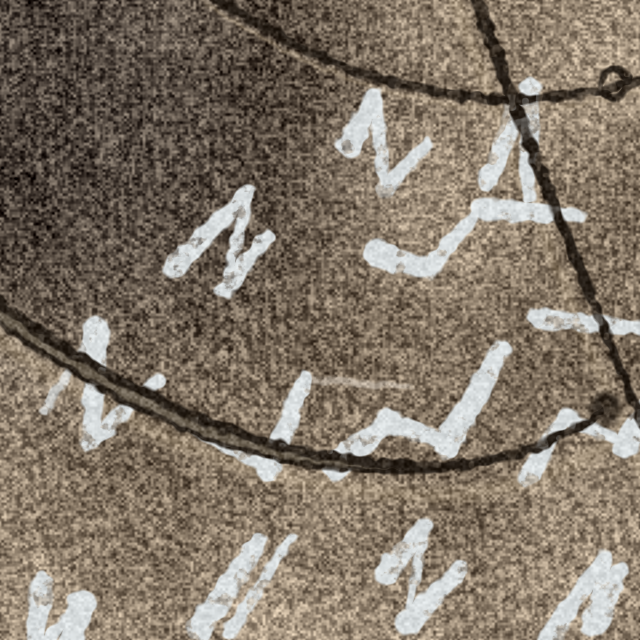
A WebGL 1 fragment shader for this texture:

```glsl
precision highp float;
// Grainy brown stone with flaking white zigzag paint strokes and dark sagging cables.
uniform vec2 u_resolution;

float hash(vec2 p) {
  return fract(sin(dot(p, vec2(127.1, 311.7))) * 43758.5453);
}

float noise(vec2 p) {
  vec2 i = floor(p), f = fract(p);
  f = f * f * (3.0 - 2.0 * f);
  return mix(mix(hash(i), hash(i + vec2(1, 0)), f.x),
             mix(hash(i + vec2(0, 1)), hash(i + vec2(1, 1)), f.x), f.y);
}

float fbm(vec2 p) {
  float sum = 0.0, amp = 0.5;
  for (int i = 0; i < 4; i++) {
    sum += amp * noise(p);
    p = p * 2.03 + 7.1;
    amp *= 0.5;
  }
  return sum;
}

// Distance to a segment whose half width shrinks towards b
float taperedStroke(vec2 p, vec2 a, vec2 b, float halfWidth) {
  vec2 d = b - a;
  float t = clamp(dot(p - a, d) / dot(d, d), 0.0, 1.0);
  return length(p - a - d * t) - halfWidth * (1.0 - 0.35 * t);
}

// Signed distance to a hanging parabola, steeper on its right side
float sag(vec2 p, vec2 low, float left, float right) {
  float x = p.x - low.x;
  float k = x < 0.0 ? left : right;
  return (p.y - low.y - k * x * x) / sqrt(1.0 + 4.0 * k * k * x * x);
}

float band(float d, float halfWidth, float soft) {
  return 1.0 - smoothstep(-soft, soft, abs(d) - halfWidth);
}

// Coverage of thick white paint (x) and thin faded paint (y)
vec2 paintStrokes(vec2 p) {
  vec2 cover = vec2(0.0);
  for (int m = 0; m < 16; m++) {
    float id = float(m);
    vec2 cell = vec2(mod(id, 4.0), floor(id / 4.0));
    vec2 a = (cell + 0.45 * vec2(hash(cell + 3.7), hash(cell + 9.2))) / 4.0;
    float bare = step(cell.x + 1.5, cell.y);
    float shallow = step(0.6, hash(cell + 5.3));
    for (int s = 0; s < 3; s++) {
      vec2 seed = vec2(id + 1.3, float(s) + 2.9);
      float falling = mod(float(s) + floor(2.0 * hash(cell + 1.1)), 2.0);
      float angle = mix(0.95, mix(-1.65, -0.3, shallow), falling);
      angle += 0.5 * (hash(seed) - 0.5);
      vec2 b = a + (0.08 + 0.1 * hash(seed + 4.0)) * vec2(cos(angle), sin(angle));
      float halfWidth = mix(0.005, 0.022, hash(seed + 8.0));
      float hit = 1.0 - smoothstep(-0.003, 0.003, taperedStroke(p, a, b, halfWidth));
      float thick = smoothstep(0.006, 0.009, halfWidth);
      cover = max(cover, hit * (1.0 - bare) * vec2(thick, 1.0 - thick));
      a = b;
    }
  }
  return cover;
}

void main() {
  vec2 p = gl_FragCoord.xy / u_resolution;
  vec2 wobble = vec2(noise(p * 75.0), noise(p * 75.0 + 31.0)) - 0.5;
  vec2 q = p + 0.008 * wobble;
  float fine = noise(p * 240.0 + 11.0) - 0.5;
  float coarse = noise(mat2(0.8, 0.6, -0.6, 0.8) * p * 125.0) - 0.5;
  float grain = 0.4 * fine + 0.26 * coarse;

  // Stone, duller and darker towards the upper left
  float shade = smoothstep(0.75, 0.1, length((p - vec2(0.05, 0.85)) * vec2(1.0, 1.15)));
  float tone = 0.06 - 0.2 * shade + 0.36 * (fbm(p * 4.5 + 2.0) - 0.47) + grain;
  vec3 color = vec3(0.49, 0.43, 0.36) + tone * vec3(1.0, 0.96, 0.88);
  color += shade * vec3(-0.015, 0.0, 0.025);

  // Cable distances
  float lower = sag(q, vec2(0.68, 0.272), 0.55, 1.2);
  float upper = sag(q, vec2(0.8, 0.845), 0.75, 0.75);
  float drop = 1.0 - q.y;
  float steep = (q.x - 0.745 - 0.36 * drop - 0.05 * drop * drop) * 0.92;
  float lowerEnd = 1.0 - smoothstep(0.95, 0.97, p.x);
  float upperEnd = smoothstep(0.3, 0.34, p.x);

  // Pale dusty edges beside the cables
  float dust = max(band(steep + 0.032, 0.009, 0.008), band(lower + 0.046, 0.012, 0.012) * lowerEnd);
  dust = max(dust, band(upper + 0.016, 0.003, 0.004) * upperEnd);
  color = mix(color, vec3(0.68, 0.61, 0.51) + grain * 0.7, 0.6 * dust);

  // Paint, worn through in places
  vec2 paint = paintStrokes(q);
  float wear = smoothstep(0.24, 0.4, fbm(p * 48.0 + 5.0));
  color = mix(color, vec3(0.74, 0.67, 0.59) + grain * 0.5, paint.y * 0.75 * wear);
  vec3 white = vec3(0.85, 0.87, 0.875) + grain * 0.28;
  color = mix(color, white, paint.x * mix(0.45, 1.0, wear));

  // Cables: a double lower strand, an upper strand and a steep strand
  float gap = 0.025 * smoothstep(0.85, 0.3, p.x);
  color = mix(color, vec3(0.43, 0.39, 0.33) + grain * 0.5, band(lower + 0.5 * gap, 0.5 * gap, 0.003) * lowerEnd);
  float dark = max(band(lower, 0.008, 0.003), band(lower + gap, 0.0045, 0.003)) * lowerEnd;
  dark = max(dark, band(upper, 0.0075, 0.003) * upperEnd);
  dark = max(dark, band(steep, 0.0055 + 0.005 * p.y, 0.003));

  // Knots where the strands are tied
  dark = max(dark, band(length(q - vec2(0.96, 0.87)) - 0.021, 0.006, 0.003));
  dark = max(dark, band(length(q - vec2(0.945, 0.362)), 0.025, 0.01) * 0.9);
  dark *= 0.72 + 0.28 * smoothstep(0.25, 0.5, noise(p * 95.0 + 17.0));
  color = mix(color, vec3(0.15, 0.12, 0.09) + grain * 0.3, dark);

  gl_FragColor = vec4(clamp(color, 0.0, 1.0), 1.0);
}
```
